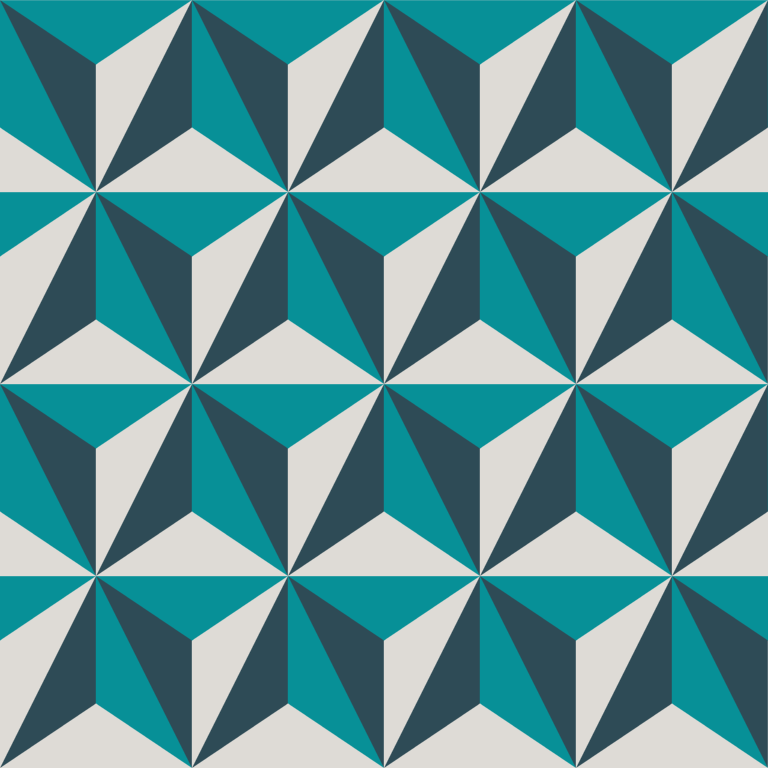
Reproduce this pattern procedurally as a WebGL 2 fragment shader.

```glsl
#version 300 es
precision highp float;
// Rows of interlocking triangles, each cut from its centre into three flat
// facets, so that the corners meet in twelve-bladed stars. Odd rows shift by
// half a tile; edges are smoothed by averaging a grid of subsamples.

#define TILES 4.0          // triangles across and rows down
#define CENTRE_HEIGHT 0.336 // height of the facet meeting point above the base
#define SAMPLES 5          // subsamples per axis
#define EDGE_SOFTNESS 1.25 // filter width relative to one output sample
#define TEAL vec3(0.027, 0.565, 0.592)
#define LIGHT vec3(0.871, 0.859, 0.839)
#define SLATE vec3(0.180, 0.294, 0.337)

uniform vec2 u_resolution;
out vec4 fragColor;

vec3 facetColour(vec2 canvas) {
    vec2 p = canvas * TILES;
    float row = floor(p.y);
    float height = p.y - row;
    float x = fract(p.x - 0.5 * mod(row, 2.0)) - 0.5;

    // Choose the upright triangle or the inverted one beside it.
    bool upright = height < 1.0 - 2.0 * abs(x);
    if (!upright) {
        x -= sign(x) * 0.5;
        height = 1.0 - height;
    }

    // The base facet lies under the two lines rising to the centre.
    bool base = height < CENTRE_HEIGHT * (1.0 - 2.0 * abs(x));
    if (base) return upright ? LIGHT : TEAL;
    if (x < 0.0) return SLATE;
    return upright ? TEAL : LIGHT;
}

void main() {
    vec3 total = vec3(0.0);
    for (int j = 0; j < SAMPLES; j++) {
        for (int i = 0; i < SAMPLES; i++) {
            vec2 offset = (vec2(i, j) + 0.5) / float(SAMPLES) - 0.5;
            vec2 position = gl_FragCoord.xy + offset * EDGE_SOFTNESS;
            total += facetColour(position / u_resolution);
        }
    }
    fragColor = vec4(total / float(SAMPLES * SAMPLES), 1.0);
}
```
